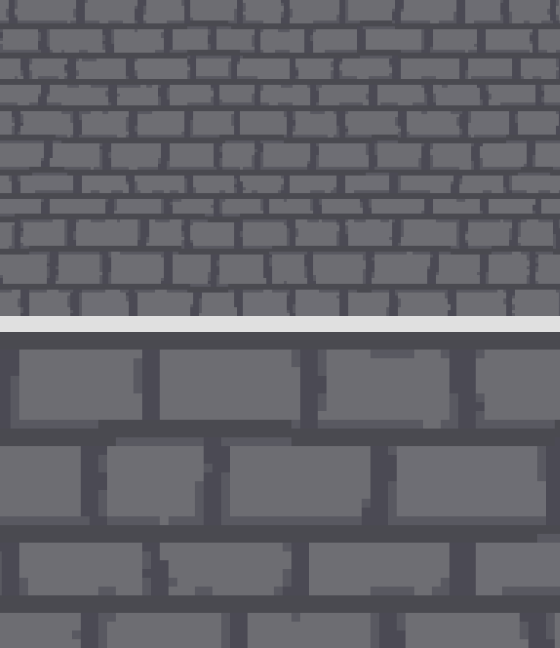
Top: the whole. Bottom: its middle third, enlarged.
A WebGL 1 fragment shader for this texture:

```glsl
precision highp float;

uniform vec2 u_resolution;

const float TAU = 6.2831853;
const float GRID = 108.0;        // cells in the canvas height
const float BRICK_PITCH = 18.25; // mean brick length, in cells
const float BED_HALF = 1.0;      // half width of horizontal mortar
const float JOINT_HALF = 1.3;    // half width of vertical mortar

const vec3 BRICK = vec3(0.43, 0.43, 0.45);
const vec3 EDGE = vec3(0.35, 0.35, 0.38);
const vec3 BED = vec3(0.29, 0.29, 0.315);
const vec3 JOINT = vec3(0.295, 0.292, 0.33);

float hash(vec2 p) {
  return fract(sin(dot(p, vec2(127.1, 311.7))) * 43758.545);
}

vec2 gradient(vec2 p) {
  float angle = TAU * hash(p);
  return vec2(cos(angle), sin(angle));
}

// Gradient noise, roughly -0.7 to 0.7
float noise(vec2 p) {
  vec2 i = floor(p);
  vec2 f = p - i;
  vec2 u = f * f * (3.0 - 2.0 * f);
  vec2 e = vec2(1.0, 0.0);
  float low = mix(dot(gradient(i), f),
                  dot(gradient(i + e.xy), f - e.xy), u.x);
  float high = mix(dot(gradient(i + e.yx), f - e.yx),
                   dot(gradient(i + e.xx), f - e.xx), u.x);
  return mix(low, high, u.y);
}

// Depth of a mortar bed below the top; courses grow more uneven downwards
float bedDepth(float i) {
  return 8.75 + 9.675 * i + 0.3 * i * cos(TAU * (i - 5.0) / 4.2);
}

// Course index from the top, and distance to the nearest bed
vec2 findCourse(float depth) {
  vec2 course = vec2(0.0, GRID);
  for (int i = 0; i < 10; i++) {
    float offset = depth - bedDepth(float(i));
    course.x += step(0.0, offset);
    course.y = min(course.y, abs(offset));
  }
  return course;
}

// Distance to the nearest vertical joint, and the index of the brick
vec2 findJoint(float x, float row) {
  float start = mix(8.25, 16.75, mod(row, 2.0));
  float swell = 0.5 + 2.0 * cos(TAU * (x - 59.0) / 107.5);
  float u = (x - start - swell) / BRICK_PITCH;
  float nearest = floor(u + 0.5);
  float dist = 1.0;
  float brick = nearest - 1.0;
  for (int i = -1; i <= 1; i++) {
    float k = nearest + float(i);
    float offset = u - k - 0.24 * (hash(vec2(k, row + 3.0)) - 0.5);
    dist = min(dist, abs(offset));
    if (offset > 0.0) brick = k;
  }
  return vec2(dist * BRICK_PITCH, brick);
}

// Flat colour of one cell of the wall
vec3 wall(vec2 cell) {
  vec2 p = cell + 0.5;
  float depth = GRID - p.y + 0.8 * noise(p * vec2(0.035, 0.02));
  vec2 course = findCourse(depth);
  float lean = 1.3 * noise(p * vec2(0.07, 0.13) + 17.0);
  vec2 joint = findJoint(p.x + lean, course.x);

  // Chipped joints and worn brick edges
  float chips = 0.8 * noise(p * 0.31 + 41.0);
  float bedGap = course.y - BED_HALF;
  float jointGap = joint.x - JOINT_HALF - chips;
  float wear = 0.36 + 0.6 * noise(p * 0.19 + 73.0);

  float tone = 0.008 * (hash(vec2(joint.y, course.x)) - 0.5);
  vec3 color = mix(EDGE, BRICK + tone, step(wear, min(bedGap, jointGap)));
  color = mix(JOINT, color, step(0.0, jointGap));
  return mix(BED, color, step(0.0, bedGap));
}

void main() {
  // Blend neighbouring cells across one screen pixel
  float pixel = GRID / u_resolution.y;
  vec2 p = gl_FragCoord.xy * pixel - 0.5;
  vec2 cell = floor(p);
  vec2 t = clamp((p - cell - 0.5) / pixel + 0.5, 0.0, 1.0);
  vec2 e = vec2(1.0, 0.0);
  vec3 low = mix(wall(cell), wall(cell + e.xy), t.x);
  vec3 high = mix(wall(cell + e.yx), wall(cell + e.xx), t.x);
  gl_FragColor = vec4(mix(low, high, t.y), 1.0);
}
```
